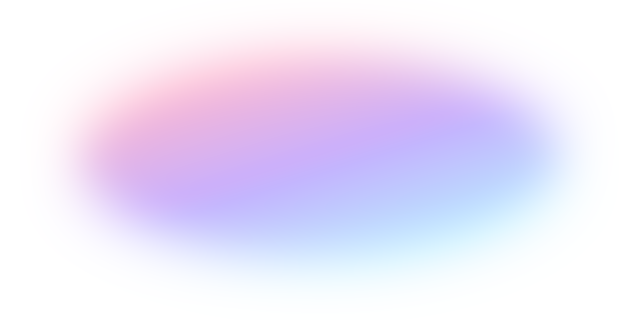
Give the GLSL for this background, as a WebGL 2 fragment shader.

```glsl
#version 300 es
precision highp float;
// Soft blurred ellipse on white, tinted by a tilted pink, violet and sky gradient.
uniform vec2 u_resolution;
out vec4 fragColor;

// Approximate signed distance to an axis-aligned ellipse.
float ellipseDistance(vec2 p, vec2 radii) {
    float k = length(p / radii);
    return k * (k - 1.0) / max(length(p / (radii * radii)), 1e-4);
}

// Coverage of a Gaussian-blurred edge, a close fit to the error function.
float blurredEdge(float dist, float sigma) {
    float x = dist / sigma;
    return 1.0 / (1.0 + exp(1.6 * x + 0.07 * x * x * x));
}

// Linear gradient whose stops run from upper left to lower right.
vec3 tiltedGradient(vec2 p) {
    float t = dot(p, vec2(0.30, -0.954));
    vec3 pink = vec3(0.985, 0.715, 0.82);
    vec3 orchid = vec3(0.80, 0.69, 0.98);
    vec3 violet = vec3(0.765, 0.71, 0.995);
    vec3 sky = vec3(0.72, 0.92, 1.0);
    vec3 color = mix(pink, orchid, clamp((t + 0.36) / 0.33, 0.0, 1.0));
    color = mix(color, violet, smoothstep(-0.03, 0.05, t));
    return mix(color, sky, clamp((t - 0.04) / 0.34, 0.0, 1.0));
}

void main() {
    // Height is one unit; the origin moves to the middle of the canvas.
    vec2 p = (gl_FragCoord.xy - 0.5 * u_resolution) / u_resolution.y;

    float glow = blurredEdge(ellipseDistance(p - vec2(0.0, 0.005), vec2(0.74, 0.325)), 0.08);
    fragColor = vec4(mix(vec3(1.0), tiltedGradient(p), glow), 1.0);
}
```
